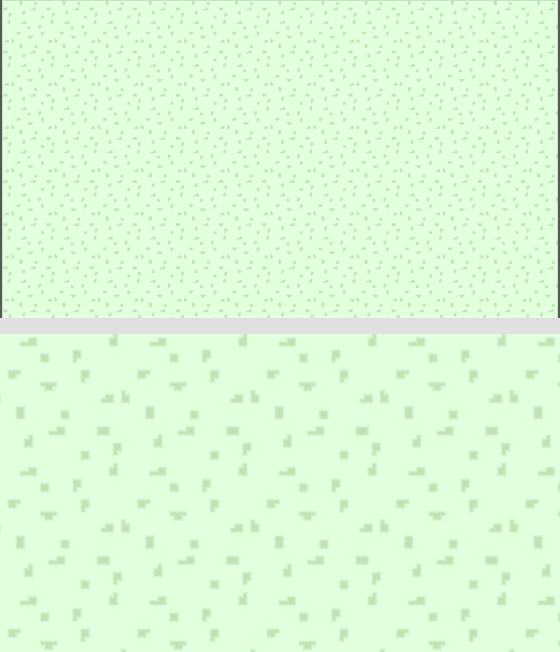
Top: the whole. Bottom: its middle third, enlarged.
A Shadertoy shader for this pattern:

```glsl
const vec3 MINT  = vec3(0.887, 1.0, 0.87);
const vec3 CHIP  = vec3(0.75, 0.89, 0.71);
const vec3 FRAME = vec3(0.34, 0.35, 0.34);

const float TAU = 6.2831853;
const float BLOCK = 0.0024075;         // one square block, in canvas widths
const float TILE = 32.0;               // blocks per side of the repeating tile
const int CHIPS = 16;                  // chips per tile
const vec2 ORIGIN = vec2(27.5, -14.6); // first chip, from the top left corner
const vec2 STEP = vec2(10.0, 2.0);     // lattice step between chips, in blocks
const float SOFT = 0.5;                // half width of a chip edge, in blocks

// Chip outlines: size in blocks, then the notch; its signs choose the corner
const int KINDS = 12;
const vec4 OUTLINES[12] = vec4[12](
    vec4(2, 2, 0, 0), vec4(2, 3, 0, 0), vec4(2, 3, 1, -1), vec4(4, 2, -2, 1),
    vec4(2, 3, 1, 1), vec4(2, 3, 1, -1), vec4(2, 2, 0, 0), vec4(3, 2, 1, -1),
    vec4(3, 2, 0, 0), vec4(4, 2, 1, -1), vec4(2, 3, -1, 1), vec4(3, 2, -1, 1));
const int SYMMETRIC = 9;               // this outline is notched on both sides

// Layered sines that unsettle the lattice by whole blocks, yet keep it even
vec2 unsettle(float turn) {
    float x = 2.5 * sin(3.0 * turn + 0.8) + 1.2 * sin(7.0 * turn + 2.0);
    float y = 1.1 * sin(7.0 * turn + 0.5);
    return floor(vec2(x, y) + 0.5);
}

float boxDistance(vec2 p, vec2 halfSize) {
    vec2 d = abs(p) - halfSize;
    return max(d.x, d.y);
}

// Box with a rectangular notch taken out of one corner
float notchedBox(vec2 p, vec2 halfSize, vec2 notch) {
    vec2 q = p * sign(notch) - halfSize + abs(notch);
    return max(boxDistance(p, halfSize), min(q.x, q.y));
}

// Offset from the nearest copy in the repeating tile
vec2 wrap(vec2 p, float period) {
    return mod(p + 0.5 * period, period) - 0.5 * period;
}

float chipDistance(vec2 p, int kind) {
    vec4 outline = OUTLINES[kind];
    if (kind == SYMMETRIC) p.x = abs(p.x);
    return notchedBox(p, 0.5 * outline.xy, outline.zw);
}

// Leaning lattice of chips
float scatterDistance(vec2 p) {
    float nearest = TILE;
    for (int i = 0; i < CHIPS; i++) {
        float n = float(i);
        int kind = (i * 5) % KINDS;
        vec2 corner = n * STEP + unsettle(TAU * n / float(CHIPS));
        vec2 center = corner + 0.5 * OUTLINES[kind].xy;
        nearest = min(nearest, chipDistance(wrap(p - center, TILE), kind));
    }
    return nearest;
}

// Coverage of a border strip, given the distance from its canvas edge
float strip(float distanceIn, float width, float pixel) {
    return clamp((width - distanceIn) / pixel + 0.5, 0.0, 1.0);
}

void mainImage(out vec4 fragColor, in vec2 fragCoord) {
    float pixel = 1.0 / iResolution.x;
    vec2 uv = fragCoord * pixel;
    vec2 canvas = iResolution.xy * pixel;

    // Scattered chips, anchored to the top left corner
    vec2 p = vec2(uv.x, uv.y - canvas.y) / BLOCK - ORIGIN;
    float soft = max(SOFT, 0.5 * pixel / BLOCK);
    float chip = 1.0 - smoothstep(-soft, soft, scatterDistance(p));
    vec3 color = mix(MINT, CHIP, chip);

    // Dark frame on both sides, with only a hairline at the top
    float frame = strip(uv.x, 0.0039, pixel);
    frame = max(frame, strip(canvas.x - uv.x, 0.0039, pixel));
    frame = max(frame, strip(canvas.y - uv.y, 0.00035, pixel));
    fragColor = vec4(mix(color, FRAME, frame), 1.0);
}
```
